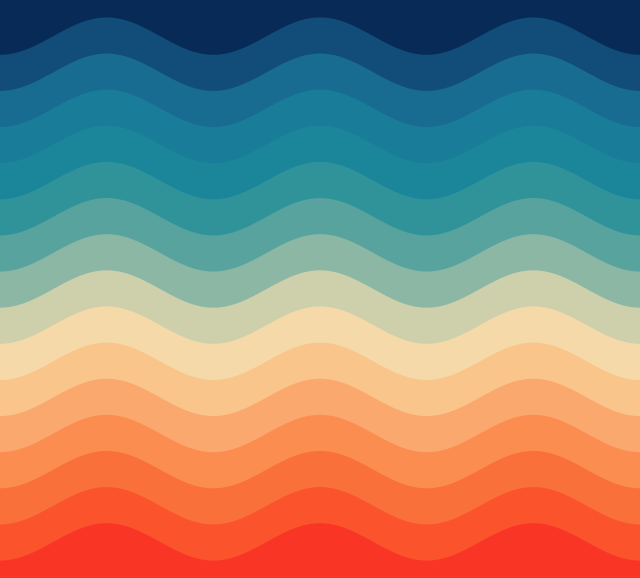
A Shadertoy shader for this background:

```glsl
// Sixteen flat wavy bands, from deep navy through teal and cream to red.
// One cosine bends the height into a continuous band coordinate; its integer
// part selects the colour and its gradient gives the width of smooth edges.

#define BANDS 16.0       // bands over the canvas height
#define WAVES 3.0        // wave periods over the canvas width
#define AMPLITUDE 0.0323 // wave height from its mean, in canvas heights
#define CREST_X 0.1667   // first crest, in canvas widths

const float TAU = 6.283185;

// Upper half of the bands, top down
const vec3 COOL[8] = vec3[8](
    vec3(0.027, 0.165, 0.341), vec3(0.067, 0.302, 0.471),
    vec3(0.094, 0.424, 0.569), vec3(0.098, 0.490, 0.604),
    vec3(0.106, 0.525, 0.604), vec3(0.188, 0.576, 0.604),
    vec3(0.345, 0.639, 0.616), vec3(0.549, 0.718, 0.647));

// Lower half of the bands, top down
const vec3 WARM[8] = vec3[8](
    vec3(0.808, 0.816, 0.671), vec3(0.965, 0.851, 0.663),
    vec3(0.980, 0.773, 0.545), vec3(0.984, 0.659, 0.431),
    vec3(0.984, 0.553, 0.314), vec3(0.980, 0.439, 0.227),
    vec3(0.984, 0.325, 0.173), vec3(0.976, 0.212, 0.149));

vec3 bandColor(float band) {
    int i = int(clamp(band, 0.0, BANDS - 1.0) * 16.0 / BANDS);
    return i < 8 ? COOL[i] : WARM[i - 8];
}

void mainImage(out vec4 fragColor, in vec2 fragCoord) {
    vec2 uv = fragCoord / iResolution.xy;

    // Band coordinate, growing downward and lifted at each crest
    float phase = TAU * WAVES * (uv.x - CREST_X);
    float level = BANDS * (1.0 - uv.y + AMPLITUDE * cos(phase));

    // Blend the two bands that meet at the nearest edge
    float edge = floor(level + 0.5);
    float pixel = length(vec2(dFdx(level), dFdy(level)));
    float blend = clamp((level - edge) / pixel + 0.5, 0.0, 1.0);
    vec3 color = mix(bandColor(edge - 1.0), bandColor(edge), blend);

    fragColor = vec4(color, 1.0);
}
```
